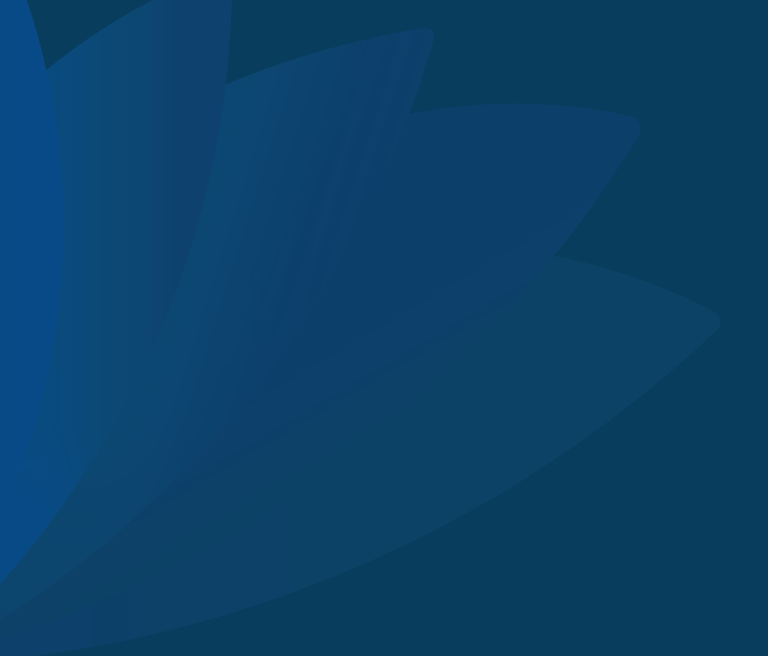
Write a WebGL 1 fragment shader that draws this background.

```glsl
precision highp float;

uniform vec2 u_resolution;

#define BACKDROP vec3(0.031, 0.239, 0.369)
#define TEAL     vec3(0.051, 0.257, 0.402)
#define NAVY     vec3(0.050, 0.249, 0.420)
#define STEEL    vec3(0.047, 0.280, 0.450)
#define OCEAN    vec3(0.036, 0.293, 0.495)
#define COBALT   vec3(0.031, 0.291, 0.535)
#define STREAK   0.004

// Circles are stored as (centre x, centre y, radius).
float circle(vec2 p, vec3 c) {
  return length(p - c.xy) - c.z;
}

// Overlap of two circles with its tip rounded by a fillet.
float petal(vec2 p, vec3 lower, vec3 upper, float fillet) {
  vec2 d = vec2(circle(p, lower), circle(p, upper)) + fillet;
  return min(max(d.x, d.y), 0.0) + length(max(d, 0.0)) - fillet;
}

void paint(inout vec3 color, float dist, vec3 fill) {
  float pixel = 1.0 / u_resolution.y;
  color = mix(color, fill, 1.0 - smoothstep(-0.7 * pixel, 0.7 * pixel, dist));
}

void main() {
  vec2 p = gl_FragCoord.xy / u_resolution.y;
  vec3 color = BACKDROP;

  // Lowest petal, slightly bluer towards the base
  float dist = petal(p, vec3(-0.198, 1.861, 1.878), vec3(0.676, -0.266, 0.892), 0.024);
  vec3 fill = mix(NAVY, TEAL, smoothstep(-0.1, 0.5, p.x));
  paint(color, dist, fill);

  // Second petal, its lower side melting into the one behind
  dist = petal(p, vec3(-0.551, 1.729, 1.789), vec3(0.786, 0.014, 0.828), 0.028);
  float across = dot(p, vec2(0.5, -0.85));
  fill = mix(NAVY, TEAL, smoothstep(-0.14, 0.0, across));
  paint(color, dist, fill);

  // Third petal, with faint streaks along its outer side
  vec3 outer = vec3(-0.832, 1.366, 1.553);
  dist = petal(p, outer, vec3(0.849, -0.329, 1.302), 0.020);
  across = dot(p, vec2(0.95, -0.3));
  fill = mix(STEEL, NAVY, smoothstep(0.06, 0.30, across));
  fill = mix(fill, TEAL, 0.5 * (1.0 - smoothstep(0.05, 0.4, p.y)));
  float depth = -circle(p, outer);
  float band = smoothstep(0.0, 0.03, depth) * (1.0 - smoothstep(0.06, 0.11, depth));
  fill += STREAK * band * sin(170.0 * across) * smoothstep(0.4, 0.7, p.y);
  paint(color, dist, fill);

  // Fourth petal, bright by the centre and at the base
  dist = petal(p, vec3(-1.043, 1.039, 1.397), vec3(0.666, 0.167, 0.939), 0.020);
  fill = mix(OCEAN, STEEL, smoothstep(0.06, 0.21, p.x));
  fill = mix(fill, NAVY + 0.006, smoothstep(0.19, 0.30, p.x));
  float baseGlow = 1.0 - smoothstep(0.0, 0.2, length(p - vec2(0.02, 0.19)));
  fill = mix(fill, COBALT, 0.8 * baseGlow);
  paint(color, dist, fill);

  // Central petal
  dist = circle(p, vec3(-0.977, 0.657, 1.074));
  fill = mix(OCEAN, COBALT, smoothstep(-0.06, 0.05, p.x));
  paint(color, dist, fill);

  gl_FragColor = vec4(color, 1.0);
}
```
